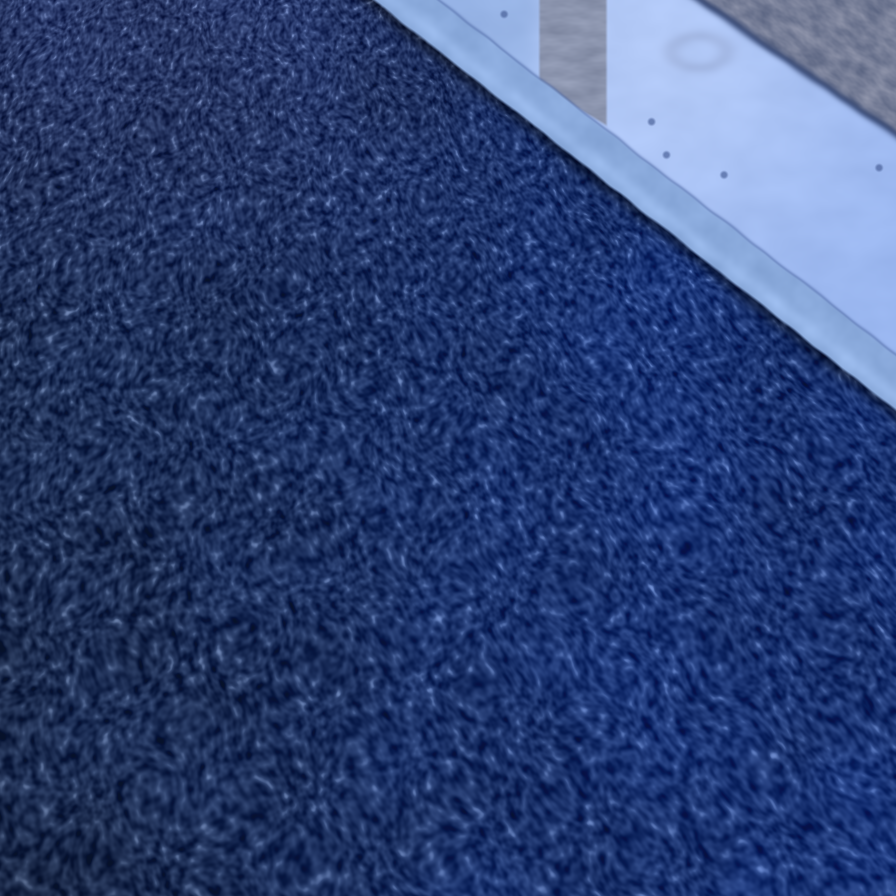
A three.js fragment shader for this texture:

```glsl
varying vec2 vUv;

const vec3 CARPET_LEFT = vec3(0.115, 0.180, 0.325);
const vec3 CARPET_RIGHT = vec3(0.105, 0.205, 0.455);
const vec3 CARPET_TOP = vec3(0.180, 0.235, 0.430);
const vec3 FIBRE_TINT = vec3(0.88, 0.98, 1.08);
const vec3 LEDGE = vec3(0.540, 0.665, 0.860);
const vec3 PANEL = vec3(0.590, 0.705, 0.935);
const vec3 PANEL_GLOW = vec3(0.700, 0.790, 0.970);
const vec3 POST = vec3(0.530, 0.560, 0.650);
const vec3 FLOOR = vec3(0.460, 0.490, 0.590);
const vec3 SEAM = vec3(0.200, 0.270, 0.440);
const float GRAIN_SCALE = 150.0;
const float GRAIN_CONTRAST = 0.27;
const float EDGE = 0.0022;

float hash(vec2 p) {
  vec3 q = fract(vec3(p.xyx) * 0.1031);
  q += dot(q, q.yzx + 33.33);
  return fract((q.x + q.y) * q.z);
}

vec2 gradient(vec2 cell) {
  float a = 6.2832 * hash(cell);
  return vec2(cos(a), sin(a));
}

// Gradient noise, about -0.7 to 0.7
float noise(vec2 p) {
  vec2 i = floor(p), f = fract(p);
  vec2 u = f * f * f * (f * (f * 6.0 - 15.0) + 10.0);
  vec2 e = vec2(1.0, 0.0);
  float low = mix(dot(gradient(i), f), dot(gradient(i + e), f - e), u.x);
  float high = mix(dot(gradient(i + e.yx), f - e.yx),
                   dot(gradient(i + 1.0), f - 1.0), u.x);
  return mix(low, high, u.y);
}

float fbm(vec2 p) {
  float sum = 0.0, amp = 0.6;
  for (int i = 0; i < 3; i++) {
    sum += amp * noise(p);
    p = mat2(1.6, 1.2, -1.2, 1.6) * p + 17.0;
    amp *= 0.5;
  }
  return sum;
}

// Signed height above a sloping line
float above(vec2 p, vec2 origin, float slope) {
  return (p.y - origin.y - slope * (p.x - origin.x)) / sqrt(1.0 + slope * slope);
}

float cover(float d) {
  return smoothstep(-EDGE, EDGE, d);
}

float line(float d, float width) {
  return exp(-d * d / (width * width));
}

vec3 carpet(vec2 p) {
  vec3 base = mix(CARPET_LEFT, CARPET_RIGHT, smoothstep(0.0, 0.85, p.x));
  base = mix(base, CARPET_TOP, 0.75 * smoothstep(0.55, 1.0, p.y) * smoothstep(0.8, 0.2, p.x));
  base *= 1.0 + 0.25 * fbm(p * 5.0 + 3.0);
  base *= 0.85 + 0.15 * smoothstep(-0.1, 0.4, p.x + p.y);

  // Pile grows towards the viewer and leans down to the right
  float depth = 1.9 - p.y;
  vec2 q = vec2((p.x - 0.5) / depth, -log(depth)) * GRAIN_SCALE;
  q += 1.2 * vec2(noise(q * 0.15), noise(q * 0.15 + 40.0));
  q = mat2(0.88, 0.34, 0.48, -0.66) * q;
  float grain = noise(q) + 0.55 * noise(q * 1.9 + 31.0) + 0.35 * noise(q * 0.45 + 70.0);
  float glint = smoothstep(0.35, 0.95, grain);
  vec3 color = base + FIBRE_TINT * GRAIN_CONTRAST * 0.8 * grain;
  return max(color + 0.14 * glint, vec3(0.025, 0.065, 0.165));
}

vec3 panel(vec2 p, float ledgeTop) {
  vec3 color = mix(PANEL, PANEL_GLOW, exp(-14.0 * dot(p - vec2(0.72, 0.95), p - vec2(0.72, 0.95))));
  color = mix(color, LEDGE, 0.55 * smoothstep(0.62, 0.58, p.x));
  color += 0.05 * fbm(p * vec2(14.0, 22.0));

  // Faint oval stain
  float oval = length((p - vec2(0.78, 0.942)) / vec2(0.038, 0.022));
  color -= vec3(0.05, 0.06, 0.07) * line(oval - 0.8, 0.3);

  // Scattered specks
  vec2 g = p * 13.0, cell = floor(g);
  vec2 spot = vec2(hash(cell + 5.0), hash(cell + 9.0)) * 0.6 + 0.2;
  float speck = smoothstep(0.075, 0.025, length(g - cell - spot)) * step(0.72, hash(cell + 2.0));
  color = mix(color, SEAM * 1.3, 0.65 * speck);

  // Reflected post
  float post = cover(p.x - 0.602) * cover(0.677 - p.x) * cover(above(p, vec2(0.602, 0.905), -0.6));
  vec3 postColor = POST + 0.13 * fbm(p * vec2(25.0, 70.0));
  color = mix(color, postColor, 0.9 * post);
  return mix(color, SEAM * 1.4, 0.6 * line(ledgeTop, 0.0025));
}

void main() {
  vec2 p = vUv;
  float wobble = 0.002 * noise(p * 30.0);
  float carpetEdge = above(p, vec2(0.417, 1.0), -0.786) + wobble;
  float ledgeTop = above(p, vec2(0.488, 1.0), -0.775) + wobble;
  float floorEdge = above(p, vec2(0.781, 1.0), -0.685) + wobble;

  vec3 ledge = LEDGE + 0.07 * fbm(p * 28.0) + 0.05 * line(carpetEdge - 0.012, 0.008);
  vec3 ground = FLOOR + vec3(0.22, 0.20, 0.17) * fbm(mat2(0.82, 0.57, -0.57, 0.82) * p * vec2(40.0, 75.0));

  vec3 color = carpet(p) * (1.0 - 0.45 * line(carpetEdge, 0.010));
  color = mix(color, ledge, cover(carpetEdge));
  color = mix(color, panel(p, ledgeTop), cover(ledgeTop));
  color = mix(color, ground, cover(floorEdge));
  color = mix(color, SEAM, 0.8 * line(floorEdge, 0.005));
  gl_FragColor = vec4(color, 1.0);
}
```
